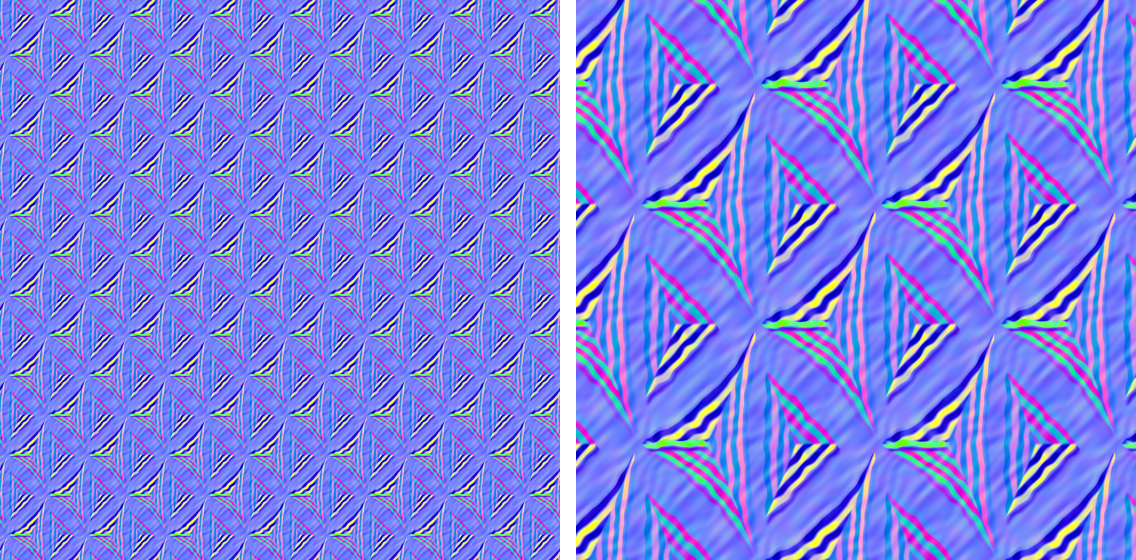
Left, the full canvas; right, a detail of the centre.
Write a WebGL 1 fragment shader that draws this texture map.

```glsl
precision highp float;
// Tiling normal map of a triangular relief: nested ridged triangles between concave three-pointed stars.

uniform vec2 u_resolution;

const float REPEATS = 7.0;
const float TAU = 6.2831853;
const float DIAG = 0.70710678;

float hash(vec2 p) {
  vec3 q = fract(vec3(p.xyx) * 0.1031);
  q += dot(q, q.yzx + 33.33);
  return fract((q.x + q.y) * q.z);
}

float lattice(vec2 cell, vec2 period) {
  return hash(floor(mod(cell + 0.5, period)));
}

// Value noise from -0.5 to 0.5 that wraps after a whole period.
float wrapNoise(vec2 p, vec2 period) {
  vec2 i = floor(p), f = fract(p);
  f = f * f * (3.0 - 2.0 * f);
  float low = mix(lattice(i, period), lattice(i + vec2(1.0, 0.0), period), f.x);
  float high = mix(lattice(i + vec2(0.0, 1.0), period), lattice(i + 1.0, period), f.x);
  return mix(low, high, f.y) - 0.5;
}

// Parabola that is 1 halfway along an edge and 0 at its ends.
float arch(float s) {
  return 4.0 * s * (1.0 - s);
}

// Alternating rising and falling slopes inside one edge, kept where that edge is nearest.
vec2 ridges(vec2 rise, vec2 fall, float d, float others, float spacing, float fade) {
  float wave = clamp(1.8 * sin(TAU * d / spacing), -1.0, 1.0);
  float nearest = smoothstep(-0.010, 0.010, others - d);
  vec2 slope = rise * max(wave, 0.0) + fall * max(-wave, 0.0);
  return slope * exp(-fade * max(d, 0.0)) * step(0.0, d) * nearest;
}

// Soft shoulder just outside an edge.
float shoulder(float d, float width) {
  return smoothstep(-width, -0.4 * width, d) * (1.0 - smoothstep(-0.4 * width, 0.0, d));
}

// Star with inward-bowed sides, pointing left.
vec2 starSlope(vec2 uv, vec2 q, float wobble) {
  float upper = uv.x * DIAG - 0.062 * arch(uv.y) + wobble;
  float lower = uv.y * DIAG - 0.075 * arch(uv.x) + wobble;
  float right = 0.5 - q.x - 0.060 * arch(q.y + 0.5) + wobble;
  vec2 slope = ridges(vec2(-0.62, -0.85), vec2(0.85, 0.75), upper, min(lower, right), 0.066, 1.0);
  slope += ridges(vec2(-0.5, 0.75), vec2(0.95, -0.7), lower, min(upper, right), 0.045, 2.0);
  slope += ridges(vec2(0.95, 0.1 - q.y), vec2(-0.75, 0.1), right, min(upper, lower), 0.046, 3.0);
  slope += vec2(0.2, 0.25) * shoulder(upper, 0.035) * arch(uv.y);
  slope += vec2(0.4, -0.5) * shoulder(lower, 0.03) * arch(uv.x);
  slope += vec2(-0.5, 0.0) * shoulder(right, 0.03) * arch(q.y + 0.5);

  // Bright bar along the axis.
  float span = smoothstep(0.02, 0.06, q.x) * (1.0 - smoothstep(0.27, 0.31, q.x));
  float bar = span * (1.0 - smoothstep(0.009, 0.017, abs(q.y + wobble)));
  float under = span * shoulder(-q.y - wobble + 0.012, 0.03);
  slope = mix(slope, vec2(-0.1, -0.7), under);
  return mix(slope, vec2(-0.15, 1.0), bar);
}

// Inset triangle with bulging sides, pointing right.
vec2 nestSlope(vec2 uv, vec2 q, float wobble) {
  float left = q.x - 0.5 - 0.055 + 0.025 * arch(q.y + 0.5) + wobble;
  float upper = (1.0 - uv.y) * DIAG - 0.145 + 0.04 * arch(uv.x) + wobble;
  float lower = (1.0 - uv.x) * DIAG - 0.145 + 0.04 * arch(uv.y) + wobble;
  vec2 slope = ridges(vec2(-0.85, 0.0), vec2(0.7, 0.05), left, min(upper, lower), 0.052, 4.0);
  slope += ridges(vec2(0.92, -0.75), vec2(-0.65, 0.55), upper, min(left, lower), 0.056, 3.0);
  slope += ridges(vec2(0.95, 0.9), vec2(-0.75, -0.95), lower, min(left, upper), 0.054, 0.5);

  // Faint reversed slopes outside the upper and lower sides.
  float within = smoothstep(0.0, 0.02, left);
  slope += vec2(-0.2, 0.15) * shoulder(upper, 0.04) * within * step(0.0, lower);
  slope += vec2(-0.3, -0.6) * shoulder(lower, 0.035) * within * step(0.0, upper);
  return slope;
}

// Blue falls with steepness, most of all on downward-facing slopes.
vec3 slopeColour(vec2 slope) {
  float down = max(slope.y, 0.0);
  float blue = 0.99 - 0.13 * dot(slope, slope) - 0.35 * down * down;
  return clamp(vec3(0.46 + 0.52 * slope.x, 0.49 + 0.52 * slope.y, blue), 0.0, 1.0);
}

vec3 relief(vec2 canvas) {
  // Downward y, with diagonal axes folding the plane into diamonds.
  vec2 p = vec2(canvas.x, 1.0 - canvas.y) * REPEATS;
  vec2 node = p - vec2(0.589, 0.184);
  vec2 diagonal = vec2(node.x + node.y, node.x - node.y);
  vec2 uv = fract(diagonal);
  vec2 q = 0.5 * vec2(uv.x + uv.y, uv.x - uv.y);

  // Hand-cut wobble shared by all repeats, plus a little that differs.
  float variation = wrapNoise(p * 12.0, vec2(12.0 * REPEATS));
  float wobble = 0.018 * wrapNoise(uv * 15.0, vec2(15.0)) + 0.006 * variation;
  vec2 slope = q.x < 0.5 ? starSlope(uv, q, wobble) : nestSlope(uv, q, wobble);
  slope *= 1.05 + 0.7 * wrapNoise(uv * 19.0, vec2(19.0)) + 0.2 * variation;

  // Fine diagonal tool marks on the flat bands.
  float marks = wrapNoise(uv * vec2(30.0, 8.0), vec2(30.0, 8.0));
  float ripple = sin(TAU * (12.0 * uv.x + 1.5 * wrapNoise(uv * 5.0, vec2(5.0))));
  float grain = wrapNoise(p * 24.0, vec2(24.0 * REPEATS));
  slope += vec2(0.32, 0.42) * marks + vec2(0.07, 0.10) * ripple + vec2(0.2, -0.15) * grain;
  return slopeColour(slope);
}

void main() {
  // Four samples smooth the fine ridges.
  vec3 colour = vec3(0.0);
  for (int i = 0; i < 4; i++) {
    float k = float(i);
    vec2 offset = vec2(mod(k, 2.0), floor(k * 0.5)) * 0.5 - 0.25;
    colour += relief((gl_FragCoord.xy + offset) / u_resolution);
  }
  gl_FragColor = vec4(colour * 0.25, 1.0);
}
```
